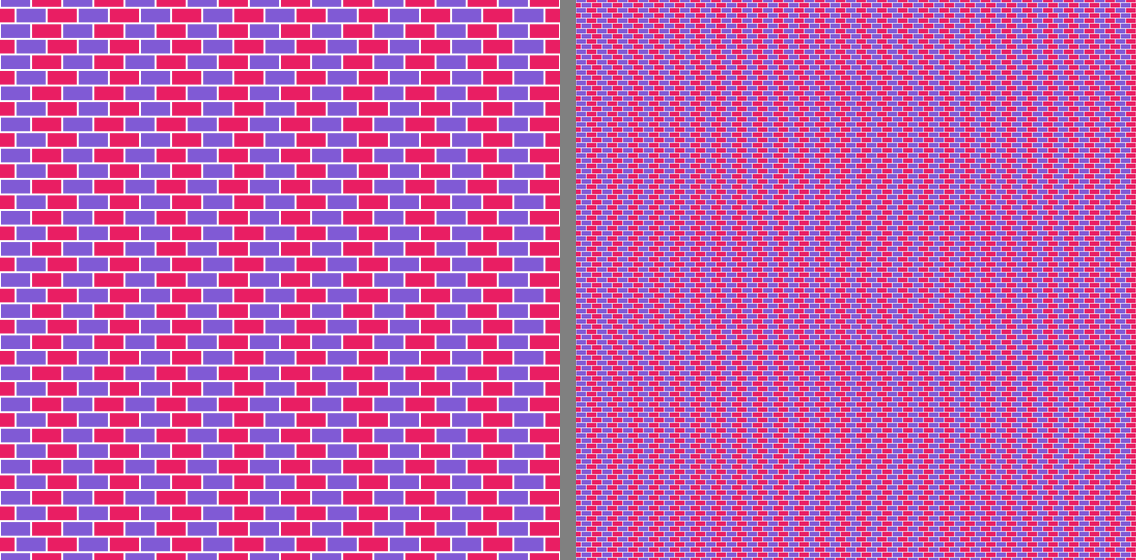
Left, the tile; right, the same tile 3 across and 3 down.
Write a WebGL 2 fragment shader that draws this pattern.

```glsl
#version 300 es
precision highp float;
// Running-bond brick wall: flat bricks alternate violet and crimson, with white mortar.
// Odd courses shift by half a brick; edges are smoothed by pixel coverage per axis.
// Whole, even counts of bricks and courses make the wall tile in both directions.

uniform vec2 u_resolution;
out vec4 fragColor;

const vec2 BRICK_COUNT = vec2(18.0, 36.0);   // bricks across, courses up
const float MORTAR_WIDTH = 1.0 / 288.0;      // in canvas units
const vec3 VIOLET = vec3(0.502, 0.353, 0.835);
const vec3 CRIMSON = vec3(0.914, 0.118, 0.388);
const vec3 MORTAR = vec3(1.0);

// Wall position in brick units: courses are centred on the lower edge, odd ones shifted.
vec2 runningBond(vec2 uv, vec2 count) {
    vec2 wall = uv * count + vec2(0.0, 0.5);
    wall.x -= 0.5 * mod(floor(wall.y), 2.0);
    return wall;
}

// Share of the pixel covered by the brick face, from its inset edges.
float brickCoverage(vec2 local, vec2 cellSize, float gap, vec2 pixelSize) {
    vec2 inside = (0.5 - abs(local - 0.5)) * cellSize - 0.5 * gap;
    vec2 coverage = clamp(inside / pixelSize + 0.5, 0.0, 1.0);
    return coverage.x * coverage.y;
}

// Colours alternate along each course.
vec3 brickColor(float column, vec3 evenColor, vec3 oddColor) {
    return mix(evenColor, oddColor, mod(column, 2.0));
}

void main() {
    vec2 uv = gl_FragCoord.xy / u_resolution;
    vec2 wall = runningBond(uv, BRICK_COUNT);
    float face = brickCoverage(fract(wall), 1.0 / BRICK_COUNT, MORTAR_WIDTH, 1.0 / u_resolution);
    vec3 brick = brickColor(floor(wall.x), VIOLET, CRIMSON);
    fragColor = vec4(mix(MORTAR, brick, face), 1.0);
}
```
